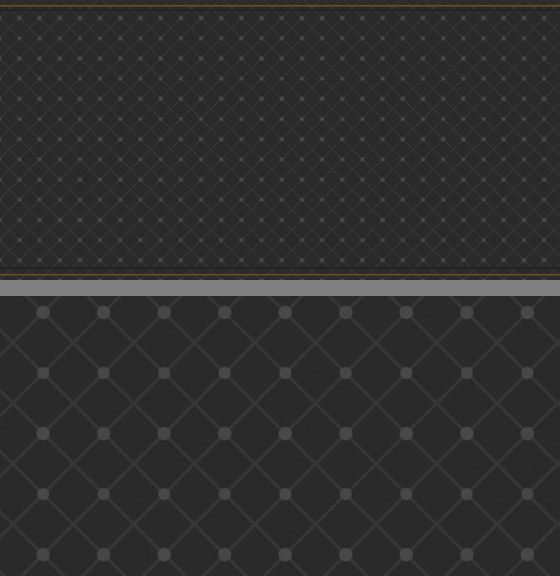
Top: the whole. Bottom: its middle third, enlarged.
Give the GLSL for this pattern, as a Shadertoy shader.

```glsl
// Dark upholstery panel: a square lattice of grey studs joined by fine diagonal
// lines, framed above and below by a gold trim line and a dark groove.
// Distances are folded into one lattice cell; lengths are in canvas heights.

const float PITCH       = 0.07206;              // stud spacing
const vec2  ORIGIN      = vec2(-0.0026, -0.0015); // centre of the first stud
const float STUD_RADIUS = 0.105;                // in cells
const float ROW_SWELL   = 0.05;                 // size change on alternate rows
const float STUD_VARY   = 0.012;                // brightness change per stud
const float LINE_HALF   = 0.0019;
const float GOLD_HALF   = 0.0026;
const float GROOVE_HALF = 0.0019;
const float GRAIN_CELLS = 256.0;                // grain cells per canvas height
const float GRAIN_DEPTH = 0.005;

// Inset of each trim from its edge: x = bottom, y = top
const vec2 GOLD_INSET   = vec2(0.0190, 0.0205);
const vec2 GROOVE_INSET = vec2(0.0425, 0.0360);

const vec3 BASE   = vec3(0.164, 0.164, 0.167);
const vec3 MARGIN = vec3(0.178, 0.165, 0.170);
const vec3 LINE   = vec3(0.212);
const vec3 STUD   = vec3(0.280);
const vec3 GOLD   = vec3(0.430, 0.322, 0.105);
const vec3 GROOVE = vec3(0.115);

// Sine-free hash of a 2D cell, 0 to 1
float hash21(vec2 cell) {
    vec3 q = fract(vec3(cell.xyx) * 0.1031);
    q += dot(q, q.yzx + 33.33);
    return fract((q.x + q.y) * q.z);
}

// Antialiased coverage of a signed distance
float fillMask(float dist, float pixel) {
    return clamp(0.5 - dist / pixel, 0.0, 1.0);
}

// Antialiased stroke that fades once thinner than a pixel
float strokeMask(float dist, float halfWidth, float pixel) {
    return min(fillMask(abs(dist) - halfWidth, pixel), 2.0 * halfWidth / pixel);
}

// Distance to the nearest of two horizontal trims
float trimDistance(float y, vec2 inset) {
    return min(abs(y - inset.x), abs(1.0 - y - inset.y));
}

void mainImage(out vec4 fragColor, in vec2 fragCoord) {
    float pixel = 1.0 / iResolution.y;
    vec2 p = fragCoord * pixel;

    // Ground, slightly warmer outside the gold trim
    float inside = min(p.y - GOLD_INSET.x, 1.0 - p.y - GOLD_INSET.y);
    vec3 color = mix(BASE, MARGIN, fillMask(inside, pixel));

    // Diagonal lines through every stud
    vec2 lattice = (p - ORIGIN) / PITCH;
    vec2 diagonal = vec2(lattice.x + lattice.y, lattice.x - lattice.y);
    vec2 lineDist = abs(diagonal - round(diagonal)) * PITCH * inversesqrt(2.0);
    float lines = strokeMask(min(lineDist.x, lineDist.y), LINE_HALF, pixel);
    color = mix(color, LINE, lines);

    // Round studs at the lattice points
    vec2 id = round(lattice);
    float swell = 1.0 + ROW_SWELL * (2.0 * mod(id.y, 2.0) - 1.0);
    float studDist = (length(lattice - id) - STUD_RADIUS * swell) * PITCH;
    vec3 studColor = STUD + STUD_VARY * (hash21(id + 17.0) - 0.5);
    color = mix(color, studColor, fillMask(studDist, 1.4 * pixel));

    // Fine surface grain
    color += GRAIN_DEPTH * (hash21(floor(p * GRAIN_CELLS)) - 0.5);

    // Grooves and gold trims
    float groove = strokeMask(trimDistance(p.y, GROOVE_INSET), GROOVE_HALF, pixel);
    float gold = strokeMask(trimDistance(p.y, GOLD_INSET), GOLD_HALF, pixel);
    color = mix(color, GROOVE, groove);
    color = mix(color, GOLD, gold);

    fragColor = vec4(color, 1.0);
}
```
